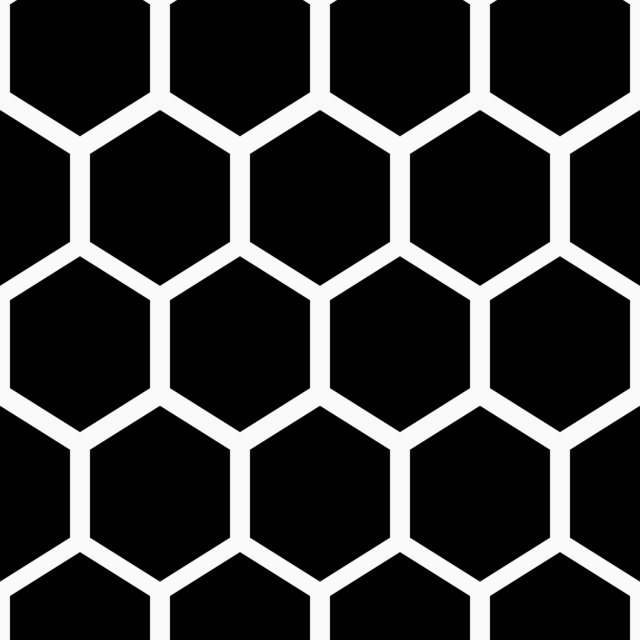
A WebGL 1 fragment shader for this pattern:

```glsl
precision highp float;

uniform vec2 u_resolution;

const vec3 CELL_COLOR = vec3(0.0);
const vec3 LINE_COLOR = vec3(0.98);

const vec2 PERIOD = vec2(0.25, 0.4622);        // one column by two rows
const vec2 STRAIGHT_ROW = vec2(0.125, 0.0);    // cell centre, even rows
const vec2 SHIFTED_ROW = vec2(0.0, 0.2286);    // cell centre, odd rows
const float HALF_WIDTH = 0.1094;
const float APEX_HEIGHT = 0.1374;
const float ROOF_SLOPE = 0.628;
const float EDGE_SOFTNESS = 0.0013;

// Offset from the nearest centre of a rectangular lattice
vec2 repeatAround(vec2 p, vec2 centre, vec2 period) {
    return (fract((p - centre) / period + 0.5) - 0.5) * period;
}

// Signed distance to the sides of an upright hexagon, negative inside
float hexagon(vec2 p, float halfWidth, float apexHeight, float slope) {
    p = abs(p);
    float side = p.x - halfWidth;
    float roof = (p.y + slope * p.x - apexHeight) / length(vec2(slope, 1.0));
    return max(side, roof);
}

// One set of alternate rows of hexagons
float hexagonRows(vec2 p, vec2 centre) {
    vec2 local = repeatAround(p, centre, PERIOD);
    return hexagon(local, HALF_WIDTH, APEX_HEIGHT, ROOF_SLOPE);
}

void main() {
    vec2 p = gl_FragCoord.xy / u_resolution;

    // Two interleaved lattices form the honeycomb
    float d = min(hexagonRows(p, STRAIGHT_ROW), hexagonRows(p, SHIFTED_ROW));

    // The gaps between cells are the lines
    float line = smoothstep(-EDGE_SOFTNESS, EDGE_SOFTNESS, d);
    gl_FragColor = vec4(mix(CELL_COLOR, LINE_COLOR, line), 1.0);
}
```
